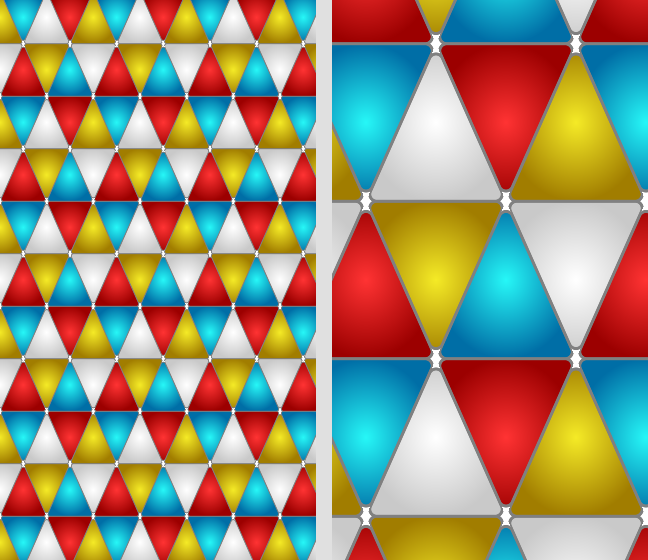
Left, the full canvas; right, a detail of the centre.
Write a WebGL 2 fragment shader that draws this pattern.

```glsl
#version 300 es
precision highp float;

uniform vec2 u_resolution;
out vec4 fragColor;

// White, red, yellow, blue: bright centres and dark rims
const vec3 CENTRE[4] = vec3[4](vec3(1.0), vec3(1.0, 0.2, 0.2), vec3(0.96, 0.92, 0.15), vec3(0.15, 0.97, 0.97));
const vec3 RIM[4] = vec3[4](vec3(0.79), vec3(0.61, 0.0, 0.0), vec3(0.63, 0.49, 0.0), vec3(0.0, 0.43, 0.65));

const float ROW_HEIGHT = 2.25; // in half bases

// Signed distance to a rounded triangle: base from -1 to 1, apex on the y axis
float roundedTriangle(vec2 q, float radius) {
  float slant = length(vec2(ROW_HEIGHT, 1.0));
  float side = (ROW_HEIGHT * (q.x - 1.0) + q.y) / slant;
  float inner = max(radius - q.y, side + radius);
  vec2 foot = vec2(1.0 - radius * (slant + 1.0) / ROW_HEIGHT, radius);
  vec2 edge = vec2(0.0, ROW_HEIGHT - radius * slant) - foot;
  vec2 w = q - foot;
  float toSide = length(w - edge * clamp(dot(w, edge) / dot(edge, edge), 0.0, 1.0));
  float toBase = length(vec2(max(w.x, 0.0), w.y));
  return (inner < 0.0 ? inner : min(toSide, toBase)) - radius;
}

void main() {
  // 24 half bases fill the canvas height
  vec2 p = gl_FragCoord.xy / u_resolution.y * 24.0;
  float softness = 12.0 / u_resolution.y;

  // Row, and the nearest upright triangle in it
  float level = (p.y - 1.875) / ROW_HEIGHT;
  float row = floor(level);
  float odd = mod(row, 2.0);
  float height = fract(level);
  float shift = 1.0 - odd;
  float column = 2.0 * floor((p.x - shift + 1.0) / 2.0) + shift;

  // Outside its sides lies an inverted neighbour
  float offset = p.x - column;
  if (abs(offset) > 1.0 - height) {
    column += offset < 0.0 ? -1.0 : 1.0;
    height = 1.0 - height;
  }
  vec2 q = vec2(abs(p.x - column), height * ROW_HEIGHT);

  // Colours step along the row and shift by two on odd rows
  int tint = int(mod(column + 2.0 * odd, 4.0) + 0.5);
  float glow = min(length(vec2(q.x, 2.0 * height - 1.0)), 1.0);
  vec3 fill = mix(CENTRE[tint], RIM[tint], glow);

  // White gaps, grey outline, shaded face
  float d = roundedTriangle(q, 0.1);
  float outline = 1.0 - smoothstep(-softness, softness, d - 0.022);
  float face = 1.0 - smoothstep(-softness, softness, d + 0.022);
  vec3 color = mix(vec3(1.0), vec3(0.5), outline);
  fragColor = vec4(mix(color, fill, face), 1.0);
}
```
